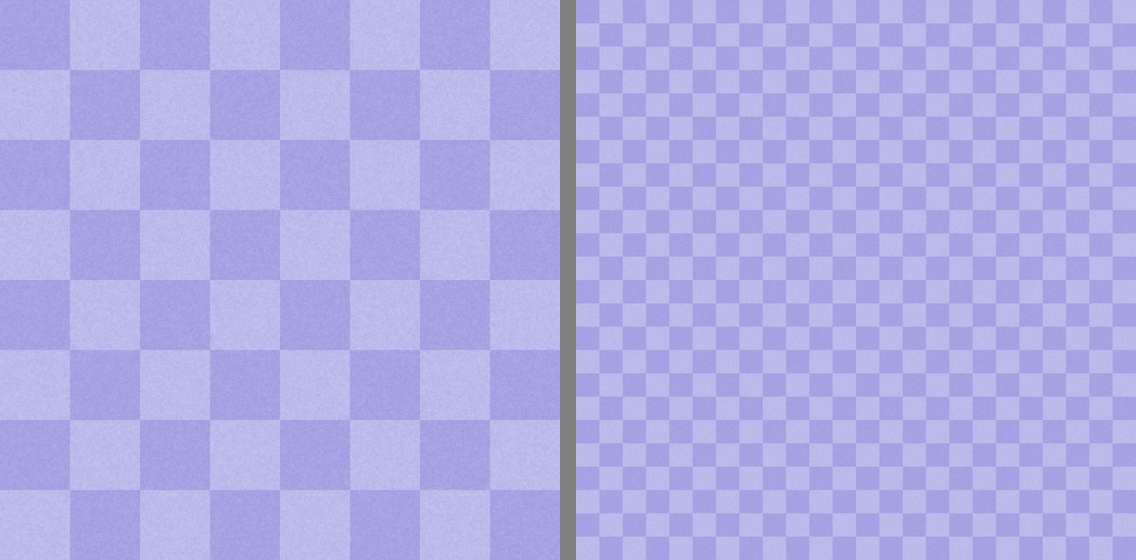
Left: one tile. Right: repeated 3 by 3.
Reproduce this pattern procedurally as a three.js fragment shader.

```glsl
// Soft lavender checkerboard, eight squares across and eight up, with fine paper grain.
// The squares are the product of two clamped triangle waves; the grain is layered
// value noise on wrapping lattices, so every edge continues on the opposite side.

varying vec2 vUv;

const float SQUARES = 8.0;            // squares per side, even so that it tiles
const float EDGE = 0.0008;            // half width of the smoothed edge
const vec3 LIGHT = vec3(0.732, 0.728, 0.921);
const vec3 DARK = vec3(0.648, 0.637, 0.892);
const float FINE_CELLS = 384.0;       // grain cells per side
const float COARSE_CELLS = 160.0;
const float FINE_AMOUNT = 0.050;
const float COARSE_AMOUNT = 0.018;
const vec3 GRAIN_TINT = vec3(1.0, 1.0, 0.7);

float hash(vec2 p) {
  vec3 q = fract(vec3(p.xyx) * 0.1031);
  q += dot(q, q.yzx + 33.33);
  return fract((q.x + q.y) * q.z);
}

// Value noise from -0.5 to 0.5 that repeats after the given number of cells.
float wrappedNoise(vec2 uv, float cells, float seed) {
  vec2 p = uv * cells;
  vec2 cell = floor(p);
  vec2 f = fract(p);
  f = f * f * (3.0 - 2.0 * f);
  vec2 a = mod(cell, cells) + seed;
  vec2 b = mod(cell + 1.0, cells) + seed;
  float low = mix(hash(a), hash(vec2(b.x, a.y)), f.x);
  float high = mix(hash(vec2(a.x, b.y)), hash(b), f.x);
  return mix(low, high, f.y) - 0.5;
}

// 1 on light squares and 0 on dark ones; the lower left square is light.
float checker(vec2 uv) {
  float pairs = SQUARES * 0.5;
  vec2 edgeDistance = (0.25 - abs(fract(uv * pairs + 0.25) - 0.5)) / pairs;
  vec2 side = clamp(edgeDistance / EDGE, -1.0, 1.0);
  return 0.5 + 0.5 * side.x * side.y;
}

void main() {
  vec3 color = mix(DARK, LIGHT, checker(vUv));

  // Grain: a fine speckle over a fainter, wider mottle.
  float grain = FINE_AMOUNT * wrappedNoise(vUv, FINE_CELLS, 17.0)
              + COARSE_AMOUNT * wrappedNoise(vUv, COARSE_CELLS, 71.0);
  color += grain * GRAIN_TINT;

  gl_FragColor = vec4(color, 1.0);
}
```
